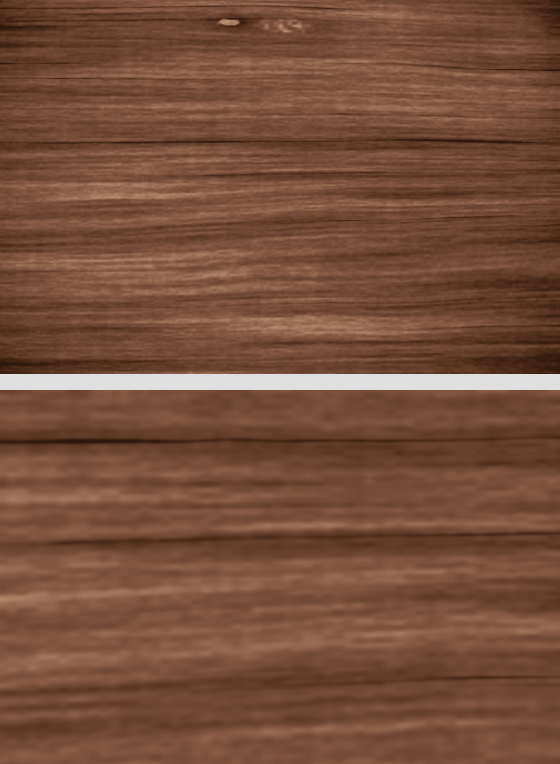
Top, the full canvas; bottom, a detail of the centre.
Give the GLSL for this texture, as a Shadertoy shader.

```glsl
float hash(vec2 p) {
    return fract(sin(dot(p, vec2(127.1, 311.7))) * 43758.5453);
}

float noise(vec2 p) {
    vec2 cell = floor(p), f = fract(p);
    f = f * f * (3.0 - 2.0 * f);
    return mix(mix(hash(cell), hash(cell + vec2(1, 0)), f.x),
               mix(hash(cell + vec2(0, 1)), hash(cell + vec2(1, 1)), f.x), f.y);
}

// Noise centred on zero, stretched by frequency
float streak(vec2 p, vec2 frequency, float seed) {
    return noise(p * frequency + seed * 17.3) - 0.5;
}

float bump(float x, float width) {
    return exp(-x * x / (width * width));
}

float blob(vec2 p, vec2 centre, vec2 size) {
    vec2 q = (p - centre) / size;
    return exp(-dot(q, q));
}

// Coordinates that follow the slightly tilted, wavy fibres
vec2 followGrain(vec2 p) {
    float tilt = 0.04 * bump(p.y - 0.38, 0.16) - 0.012 * smoothstep(0.6, 0.8, p.y);
    float wave = 0.018 * streak(p, vec2(1.8, 3.0), 1.0)
               + 0.006 * streak(p, vec2(5.0, 9.0), 2.0);
    float swirl = 0.4 * (p.y - 0.935) * blob(p, vec2(0.7, 0.935), vec2(0.22, 0.05));
    return vec2(p.x, p.y - p.x * tilt + wave - swirl);
}

float fibres(vec2 g) {
    float soft = 0.38 * streak(g, vec2(0.8, 9.0), 3.0)
               + 0.34 * streak(g, vec2(1.0, 27.0), 4.0)
               + 0.40 * streak(g, vec2(1.6, 65.0), 5.0)
               + 0.36 * streak(g, vec2(4.0, 130.0), 6.0);
    float pores = 0.20 * streak(g, vec2(35.0, 170.0), 7.0)
                + 0.16 * streak(g, vec2(110.0, 190.0), 13.0);
    float hairs = smoothstep(0.2, 0.45, streak(g, vec2(2.5, 90.0), 14.0));
    return soft + pores - 0.2 * hairs;
}

// Thin dark veins, broken along their length, a few of them bold
float veins(vec2 g, float count) {
    float dark = 0.0;
    for (float i = 0.0; i < count; i++) {
        float seat = (i + 1.4 * hash(vec2(i, 4.0)) - 0.2) / count;
        float d = g.y - seat - 0.007 * streak(vec2(g.x, i), vec2(3.0, 1.0), 8.0);
        d -= 0.002 * streak(vec2(g.x, i), vec2(22.0, 1.0), 15.0);
        float boldness = mix(0.3, 1.0, hash(vec2(i, 9.0)));
        float reach = smoothstep(0.3, 0.7, noise(vec2(g.x * 2.0 + i * 7.3, i)));
        float breaks = mix(0.35, 1.0, noise(vec2(g.x * 14.0, i + 50.0)));
        float width = mix(0.0014, 0.0032, noise(vec2(g.x * 6.0, i + 30.0)));
        dark += boldness * reach * (0.7 * breaks * bump(d, width) + 0.18 * exp(-abs(d) / 0.01));
    }
    return dark;
}

// Faint nested arcs where the growth rings surface
float arcs(vec2 p, vec2 centre) {
    float r = length((p - centre) * vec2(1.0, 3.4));
    r += 0.03 * streak(p, vec2(6.0, 14.0), 9.0);
    return (noise(vec2(r * 32.0, 2.0)) - 0.5) * smoothstep(0.32, 0.08, r);
}

// Dark streak holding rough pale flakes
float knot(vec2 p, vec2 g) {
    vec2 rough = p + 0.016 * vec2(streak(p, vec2(30.0), 10.0), streak(p, vec2(45.0), 11.0));
    float halo = blob(rough, vec2(0.72, 0.935), vec2(0.18, 0.028));
    float hole = blob(rough, vec2(0.625, 0.937), vec2(0.05, 0.022));
    float chip = blob(rough, vec2(0.612, 0.94), vec2(0.036, 0.016));
    float flake = blob(rough, vec2(0.76, 0.932), vec2(0.085, 0.024));
    float edge = blob(rough, vec2(1.49, 0.93), vec2(0.04, 0.03));
    float speckle = noise(p * vec2(80.0, 130.0));
    return -0.22 * bump(g.y - 0.925, 0.016) - 0.2 * halo - 0.5 * hole - 0.25 * edge
         + 1.1 * smoothstep(0.4, 0.7, chip)
         + smoothstep(0.3, 0.7, flake) * (0.15 + 0.6 * speckle);
}

vec3 woodColour(float tone) {
    const vec3 shade[8] = vec3[8](
        vec3(0.18, 0.09, 0.05), vec3(0.24, 0.13, 0.07),
        vec3(0.32, 0.18, 0.11), vec3(0.39, 0.24, 0.16),
        vec3(0.45, 0.29, 0.21), vec3(0.53, 0.35, 0.26),
        vec3(0.62, 0.45, 0.35), vec3(0.72, 0.55, 0.43));
    float s = clamp(tone * 5.0 + 1.0, 0.0, 6.99);
    int i = int(s);
    return mix(shade[i], shade[i + 1], s - float(i));
}

void mainImage(out vec4 fragColor, in vec2 fragCoord) {
    vec2 uv = fragCoord / iResolution.xy;
    vec2 p = fragCoord / iResolution.y;
    vec2 g = followGrain(p);

    float tone = 0.72 + fibres(g) - veins(g, 16.0);
    tone += 0.2 * arcs(p, vec2(0.72, 0.27)) + knot(p, g);

    // Pale upper boards, a pale band on the right and a dusky middle
    tone += 0.36 * smoothstep(0.7, 0.88, p.y) * (0.5 + 0.5 * uv.x);
    tone += 0.24 * bump(g.y - 0.38, 0.03) * smoothstep(0.4, 0.9, uv.x);
    tone -= 0.1 * bump(p.y - 0.58, 0.14);
    tone += 0.14 * streak(p, vec2(9.0, 5.0), 12.0) * smoothstep(0.6, 0.9, p.y);

    // Vignette
    vec2 fromCentre = uv * 2.0 - 1.0;
    float r2 = dot(fromCentre, fromCentre);
    tone -= 0.21 * r2 * r2;

    fragColor = vec4(woodColour(tone), 1.0);
}
```
